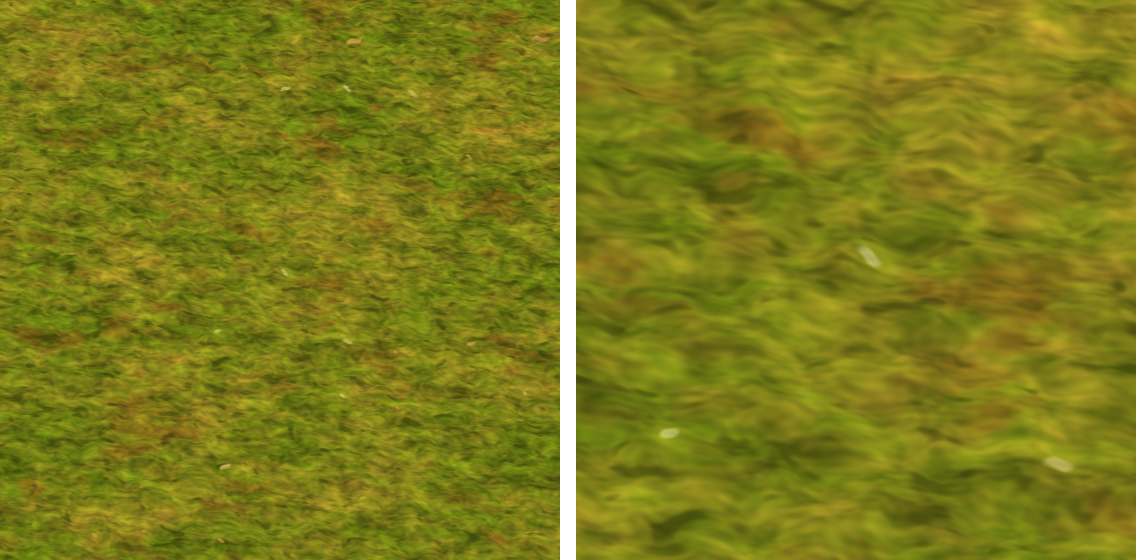
Left, the full canvas; right, a detail of the centre.
Write a Shadertoy shader that draws this texture.

```glsl
// Sunlit mown lawn seen at a slant: green tufts, dry straw patches, dark gaps and a few fallen leaves.

const vec3 GREEN = vec3(0.405, 0.478, 0.065);
const vec3 STRAW = vec3(0.590, 0.490, 0.135);
const vec3 EARTH = vec3(0.470, 0.355, 0.085);
const vec3 SHADE = vec3(0.210, 0.235, 0.030);
const vec3 LEAF_TAN = vec3(0.78, 0.58, 0.27);
const vec3 LEAF_PALE = vec3(0.74, 0.74, 0.42);

const vec2 PATCH_FREQ = vec2(3.2, 6.5);
const vec2 TUFT_FREQ = vec2(13.0, 30.0);
const vec2 BLADE_FREQ = vec2(44.0, 96.0);
const vec2 GAP_FREQ = vec2(30.0, 68.0);
const float RECEDE = 0.22;         // how much finer the grass gets toward the top
const float TUFT_CONTRAST = 0.34;
const float BLADE_CONTRAST = 0.30;
const float GAP_DEPTH = 0.50;
const float LITTER_CELLS = 9.0;
const float LITTER_SHARE = 0.24;

vec2 hash2(vec2 p) {
    vec3 q = fract(vec3(p.xyx) * vec3(0.1031, 0.1030, 0.0973));
    q += dot(q, q.yzx + 33.33);
    return fract((q.xx + q.yz) * q.zy);
}

float cornerSlope(vec2 cell, vec2 offset) {
    float angle = 6.2832 * hash2(cell + 57.0).x;
    return dot(vec2(cos(angle), sin(angle)), offset);
}

// Gradient noise, roughly -1 to 1
float noise(vec2 p) {
    vec2 i = floor(p), f = fract(p);
    vec2 u = f * f * f * (f * (f * 6.0 - 15.0) + 10.0);
    vec2 e = vec2(1.0, 0.0);
    float low = mix(cornerSlope(i, f), cornerSlope(i + e, f - e), u.x);
    float high = mix(cornerSlope(i + e.yx, f - e.yx), cornerSlope(i + 1.0, f - 1.0), u.x);
    return 1.5 * mix(low, high, u.y);
}

float fbm(vec2 p, int octaves) {
    float sum = 0.0, weight = 0.6;
    for (int i = 0; i < octaves; i++) {
        sum += weight * noise(p);
        p = p * 2.03 + vec2(17.3, 41.7);
        weight *= 0.58;
    }
    return sum;
}

// Scattered small ellipses; returns coverage and a random tint
vec2 litter(vec2 p) {
    vec2 cell = floor(p * LITTER_CELLS);
    vec2 pick = hash2(cell + 211.0);
    vec2 place = hash2(cell + 389.0);
    vec2 d = p - (cell + 0.3 + 0.4 * place) / LITTER_CELLS;
    float angle = (pick.y - 0.4) * 1.2;
    d = mat2(cos(angle), -sin(angle), sin(angle), cos(angle)) * d;
    d.y += 0.0015 * sin(d.x * 260.0);
    float size = mix(0.004, 0.019, pow(place.x, 3.0));
    float r = length(d / vec2(size, 0.0024 + 0.16 * size));
    float cover = (1.0 - smoothstep(0.55, 1.25, r)) * step(pick.x, LITTER_SHARE);
    return vec2(cover, place.y);
}

void mainImage(out vec4 fragColor, in vec2 fragCoord) {
    vec2 uv = fragCoord / iResolution.y;

    // Slanted ground plane, with a gentle sway in the blade direction
    vec2 ground = vec2((uv.x - 0.5) * (1.0 + RECEDE * uv.y), uv.y + RECEDE * uv.y * uv.y);
    ground.y += 0.10 * ground.x;
    vec2 sway = vec2(noise(ground * vec2(19.0, 31.0)), noise(ground * vec2(23.0, 27.0) + 70.0));
    vec2 blown = ground + sway * vec2(0.008, 0.007);

    // Layers from broad patches to single blades
    float patches = fbm(ground * PATCH_FREQ + 8.0, 4);
    float tufts = fbm(blown * TUFT_FREQ + 31.0, 4);
    float blades = fbm(blown * BLADE_FREQ + 93.0, 2);
    float tint = fbm(blown * TUFT_FREQ * 1.3 + 157.0, 4);
    float gaps = fbm(blown * GAP_FREQ + 261.0, 2);
    float bare = fbm(ground * PATCH_FREQ * 1.7 + 305.0, 4);

    // Hue: green through straw, with reddish earth showing in places
    float dryness = clamp(0.35 + 0.65 * patches + 0.50 * tint + 0.15 * blades, 0.0, 1.0);
    vec3 color = mix(GREEN, STRAW, dryness);
    color = mix(color, EARTH, 0.75 * smoothstep(0.12, 0.65, bare + 0.35 * tint));

    // Light: bright tufts and blades, dark hollows between them
    color *= 1.02 + TUFT_CONTRAST * tufts + BLADE_CONTRAST * blades + 0.10 * patches;
    float hollow = smoothstep(0.16, 0.62, gaps - 0.35 * tufts - 0.15 * patches);
    color = mix(color, SHADE, GAP_DEPTH * hollow);

    // Fallen leaves and pale scraps
    vec2 scrap = litter(uv);
    vec3 leaf = mix(LEAF_TAN, LEAF_PALE, smoothstep(0.4, 0.6, scrap.y));
    color = mix(color, leaf * (1.0 + 0.25 * blades), 0.8 * scrap.x);

    fragColor = vec4(clamp(color, 0.0, 1.0), 1.0);
}
```
